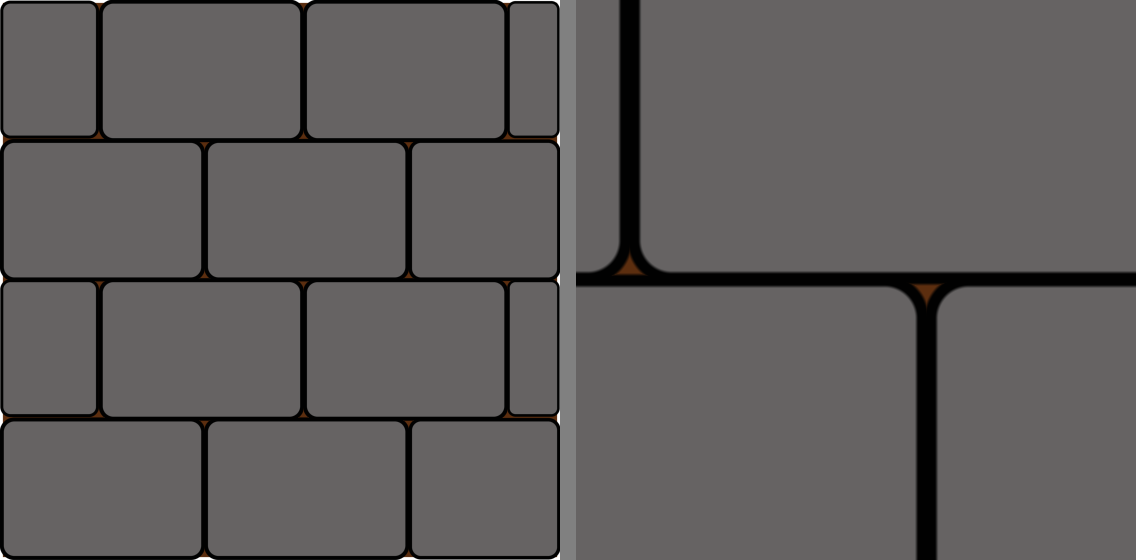
Left, the full canvas; right, a detail of the centre.
Write a WebGL 2 fragment shader that draws this texture.

```glsl
#version 300 es
precision highp float;

uniform vec2 u_resolution;
out vec4 fragColor;

float roundedBox(vec2 p, vec2 halfSize, float radius) {
    vec2 q = abs(p) - halfSize + radius;
    return length(max(q, 0.0)) + min(max(q.x, q.y), 0.0) - radius;
}

// Soft coverage of the inside of a signed distance
float fill(float dist) {
    float softness = max(0.0013, 0.7 / min(u_resolution.x, u_resolution.y));
    return 1.0 - smoothstep(-softness, softness, dist);
}

void main() {
    vec2 p = gl_FragCoord.xy / u_resolution;
    p.y = 1.0 - p.y; // rows are counted downwards

    float stone = 0.0;
    float outline = 0.0;

    for (int row = 0; row < 4; row++) {
        // Alternate rows are shifted by about half a block
        float rowStart = row % 2 == 0 ? -0.1872 : 0.0007;
        float top = 0.0065 + 0.2487 * float(row);

        for (int column = 0; column < 4; column++) {
            float joint = rowStart + 0.3646 * float(column);
            float left = max(joint + 0.0059, 0.0059);
            float right = min(joint + 0.3586, 0.9948);
            if (right <= left) continue;

            // Cut blocks get tighter corners and thinner outlines
            float wholeness = min((right - left) / 0.3528, 1.0);
            float radius = mix(0.0078, 0.0189, wholeness);
            float stroke = mix(0.0039, 0.0072, wholeness);
            float bottom = top + 0.2402 - (wholeness < 0.5 ? 0.0046 : 0.0);
            left = max(joint + stroke - 0.0011, left - 0.0022 * step(wholeness, 0.3));

            vec2 low = vec2(left, top);
            vec2 high = vec2(right, bottom);
            float dist = roundedBox(p - 0.5 * (low + high), 0.5 * (high - low), radius);
            stone = max(stone, fill(dist));
            outline = max(outline, fill(dist - stroke));
        }
    }

    // Brown mortar shows in the corner gaps, white beyond its border
    float mortar = fill(roundedBox(p - 0.5, vec2(0.4948), 0.0));
    vec3 color = mix(vec3(1.0), vec3(0.36, 0.18, 0.06), mortar);
    color = mix(color, vec3(0.005), outline);
    color = mix(color, vec3(0.40, 0.39, 0.39), stone);
    fragColor = vec4(color, 1.0);
}
```
